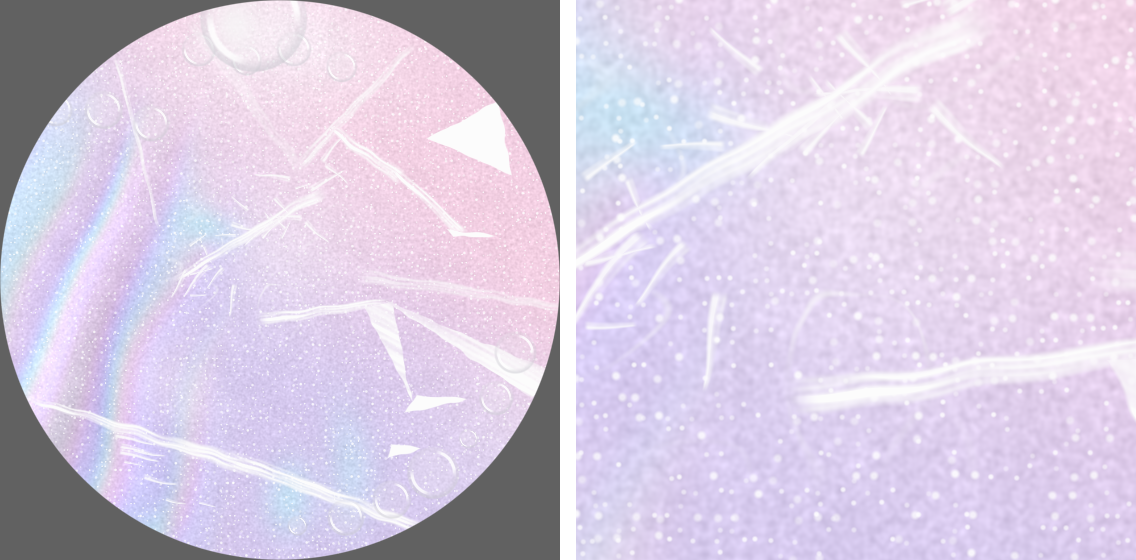
Left, the full canvas; right, a detail of the centre.
This texture is drawn by a Shadertoy shader. Its source:

```glsl
vec2 hash2(vec2 p) {
    p = vec2(dot(p, vec2(127.1, 311.7)), dot(p, vec2(269.5, 183.3)));
    return fract(sin(p) * 43758.5);
}

float noise(vec2 p) {
    vec2 i = floor(p), f = p - i, u = f * f * (3.0 - 2.0 * f), e = vec2(1, 0);
    float a = dot(hash2(i) * 2.0 - 1.0, f);
    float b = dot(hash2(i + e) * 2.0 - 1.0, f - e);
    float c = dot(hash2(i + e.yx) * 2.0 - 1.0, f - e.yx);
    float d = dot(hash2(i + 1.0) * 2.0 - 1.0, f - 1.0);
    return mix(mix(a, b, u.x), mix(c, d, u.x), u.y);
}

float glow(vec2 p, float x, float y, float w, float h) {
    vec2 q = (p - vec2(x, y)) / vec2(w, h);
    return exp(-dot(q, q));
}

// Fibrous fold between two ends, with a half width at each
float crease(vec2 p, vec4 ends, float widthA, float widthB) {
    vec2 q = p - ends.xy, d = ends.zw - ends.xy;
    float len = length(d);
    d /= len;
    float along = dot(q, d), t = along / len;
    float across = dot(q, vec2(-d.y, d.x));
    across += 0.008 * noise(vec2(along * 22.0, ends.x * 37.0 + ends.y * 11.0));
    float width = mix(widthA, widthB, clamp(t, 0.0, 1.0));
    float body = 1.0 - smoothstep(width * 0.5, width + 0.001, abs(across));
    body *= smoothstep(-0.02, 0.08, t) * (1.0 - smoothstep(0.9, 1.02, t));
    return body * clamp(0.78 + 1.3 * noise(vec2(along * 14.0, across * 230.0)), 0.0, 1.0);
}

float edge(vec2 p, vec2 a, vec2 b) {
    vec2 d = normalize(b - a);
    return dot(p - a, vec2(-d.y, d.x));
}

// Flat glint, corners in clockwise order
float shard(vec2 p, vec2 a, vec2 b, vec2 c) {
    float d = max(edge(p, a, b), max(edge(p, b, c), edge(p, c, a)));
    return 1.0 - smoothstep(-0.001, 0.002, d + 0.006 * noise(p * 35.0));
}

vec3 addBubble(vec3 color, vec2 p, vec2 center, float radius) {
    vec2 q = (p - center) / radius;
    float r = length(q), soft = 0.002 / radius;
    float inside = 1.0 - smoothstep(1.0 - soft, 1.0 + soft, r);
    float side = abs(dot(q, vec2(0.8, 0.6))) / max(r, 0.01);
    float arc = (1.0 - smoothstep(0.03, 0.09, abs(r - 0.82))) * smoothstep(0.65, 0.95, side);
    color = mix(color, vec3(0.95, 0.93, 0.95), 0.2 * inside);
    color = mix(color, vec3(0.77, 0.77, 0.8), smoothstep(0.72, 1.0, r) * inside * (0.3 - 0.2 * q.y));
    return mix(color, vec3(1), arc * 0.85);
}

void mainImage(out vec4 fragColor, in vec2 fragCoord) {
    vec2 p = fragCoord / iResolution.xy;

    // Pastel foil
    vec2 w = p + 0.06 * vec2(noise(p * 4.0), noise(p * 4.0 + 9.0));
    vec3 color = mix(vec3(0.83, 0.84, 0.95), vec3(0.82, 0.77, 0.92), smoothstep(-0.1, 0.35, w.x - 0.25 * w.y));
    color = mix(color, vec3(0.94, 0.8, 0.875), smoothstep(0.72, 1.32, w.x * 0.8 + w.y));
    float pearl = 0.8 * glow(w, 0.52, 0.92, 0.2, 0.13) + 0.45 * glow(w, 0.5, 0.57, 0.16, 0.16)
        + 0.5 * glow(w, 0.32, 0.3, 0.07, 0.09) + 0.3 * glow(w, 0.9, 0.2, 0.15, 0.15);
    color = mix(color, vec3(0.96, 0.93, 0.96), pearl);

    // Iridescent streaks fanning up the left side
    float fan = w.x - 0.3 * w.y - 0.12 * w.y * w.y;
    float streak = noise(vec2(fan * 15.0, w.y * 1.6));
    float leftSide = (1.0 - smoothstep(0.2, 0.45, w.x)) * (1.0 - smoothstep(0.6, 0.9, w.y));
    vec3 spectrum = cos(fan * 45.0 + streak * 5.0 + vec3(0.0, 2.4, 4.0));
    color += leftSide * (0.045 * spectrum + 0.16 * streak);
    float cyan = glow(w, 0.34, 0.59, 0.06, 0.04) + glow(w, 0.52, 0.11, 0.045, 0.06)
        + 0.7 * glow(w, 0.63, 0.17, 0.04, 0.1) + 0.7 * glow(w, 0.26, 0.06, 0.04, 0.04);
    color = mix(color, vec3(0.74, 0.89, 0.95), 0.75 * min(cyan, 1.0));

    // Glitter grain and bright specks
    color += 0.075 * noise(p * 150.0) + 0.06 * noise(p * 260.0) + 0.03 * noise(p * 24.0) + 0.012;
    for (float i = 0.0; i < 2.0; i++) {
        vec2 grid = p * (85.0 + 50.0 * i), cell = floor(grid), rnd = hash2(cell + 31.0 * i);
        float d = length(grid - cell - 0.3 - 0.4 * rnd);
        float speck = (1.0 - smoothstep(0.08, 0.3, d)) * step(0.76, hash2(cell + 7.5).x);
        color = mix(color, vec3(1), speck * (0.35 + 0.5 * rnd.y));
    }

    // Long folds
    float fold = crease(p, vec4(0.05, 0.29, 0.46, 0.16), 0.005, 0.019);
    fold = max(fold, crease(p, vec4(0.4, 0.185, 0.76, 0.055), 0.018, 0.012));
    fold = max(fold, crease(p, vec4(0.31, 0.5, 0.58, 0.66), 0.006, 0.014));
    fold = max(fold, 0.75 * crease(p, vec4(0.53, 0.7, 0.74, 0.92), 0.012, 0.006));
    fold = max(fold, crease(p, vec4(0.46, 0.43, 0.7, 0.46), 0.013, 0.007));
    fold = max(fold, crease(p, vec4(0.59, 0.77, 0.72, 0.68), 0.008, 0.016));
    fold = max(fold, crease(p, vec4(0.7, 0.7, 0.83, 0.58), 0.008, 0.011));
    fold = max(fold, 0.8 * crease(p, vec4(0.207, 0.9, 0.283, 0.59), 0.005, 0.003));
    fold = max(fold, 0.6 * crease(p, vec4(0.64, 0.51, 1.02, 0.45), 0.016, 0.007));
    fold = max(fold, 0.35 * crease(p, vec4(0.34, 0.97, 0.54, 0.69), 0.016, 0.01));

    // Broad glints
    fold = max(fold, shard(p, vec2(0.765, 0.753), vec2(0.89, 0.82), vec2(0.913, 0.688)));
    fold = max(fold, shard(p, vec2(0.8, 0.59), vec2(0.89, 0.578), vec2(0.81, 0.578)));
    fold = max(fold, shard(p, vec2(0.725, 0.265), vec2(0.745, 0.293), vec2(0.84, 0.288)));
    fold = max(fold, shard(p, vec2(0.69, 0.18), vec2(0.7, 0.205), vec2(0.755, 0.2)));
    float fibres = 0.8 + 0.8 * noise(vec2(p.x * 6.0, (p.y + p.x * 0.55) * 110.0));
    fold = max(fold, fibres * shard(p, vec2(0.69, 0.462), vec2(0.99, 0.335), vec2(0.95, 0.29)));
    fold = max(fold, fibres * shard(p, vec2(0.65, 0.452), vec2(0.7, 0.46), vec2(0.735, 0.288)));

    // Crumpled scraps and fine veins
    for (int i = 0; i < 32; i++) {
        vec2 rnd = hash2(vec2(i, 3)), shape = hash2(vec2(i, 8));
        vec2 a = vec2(0.31 + 0.28 * rnd.x, 0.42 + 0.18 * rnd.x + 0.13 * rnd.y);
        float angle = 6.28 * shape.x;
        if (i > 23) {
            a = vec2(0.17 + 0.25 * rnd.x, 0.2 - 0.2 * rnd.x + 0.06 * rnd.y);
            angle = -0.25;
        }
        vec2 b = a + (0.025 + 0.05 * shape.y) * vec2(cos(angle), sin(angle));
        fold = max(fold, 0.85 * crease(p, vec4(a, b), 0.0015 + 0.006 * shape.y, 0.001));
    }
    float vein = 1.0 - smoothstep(0.0, 0.035, abs(noise(11.0 * w + 0.28 * noise(p * 18.0))));
    vein *= glow(p, 0.46, 0.53, 0.16, 0.12) * smoothstep(-0.1, 0.3, noise(p * 16.0));
    color = mix(color, vec3(0.99), clamp(max(fold, 0.6 * vein), 0.0, 1.0));

    // Bubbles along the top and the lower right rim
    for (float i = 0.0; i < 7.0; i++) {
        vec2 rnd = hash2(vec2(i, 21));
        vec2 top = vec2(0.1 + 0.085 * i, 0.73 + 0.025 * i + 0.11 * rnd.x);
        color = addBubble(color, p, top, 0.027 + 0.008 * rnd.y);
        vec2 rim = 0.5 + 0.44 * cos(0.3 + 0.2 * i + vec2(0, 1.57));
        color = addBubble(color, p, rim, 0.017 + 0.03 * rnd.x);
    }
    color = mix(color, vec3(0.97), 0.8 * glow(p, 0.42, 0.955, 0.04, 0.05));
    color = addBubble(color, p, vec2(0.453, 0.967), 0.095);

    // Round cutout
    float outside = smoothstep(0.498, 0.501, length(p - 0.5));
    fragColor = vec4(mix(clamp(color, 0.0, 1.0), vec3(0.38), outside), 1);
}
```
